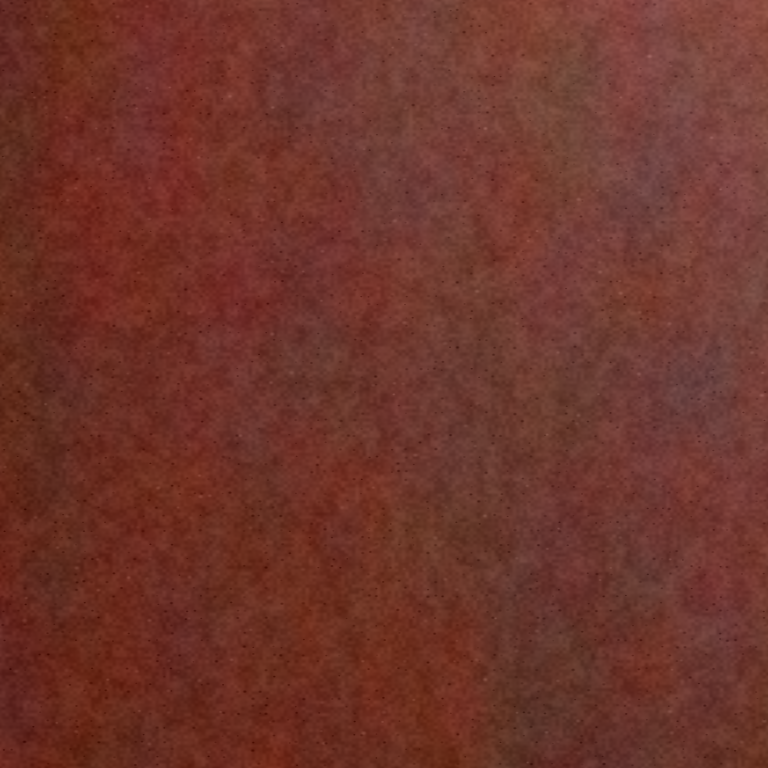
A three.js fragment shader for this texture:

```glsl
// Red-brown leathery surface with soft vertical streaks, colour blotches and fine grain.
varying vec2 vUv;

// Base colours at the four corners
const vec3 LOWER_LEFT  = vec3(0.390, 0.155, 0.102);
const vec3 LOWER_RIGHT = vec3(0.378, 0.202, 0.158);
const vec3 UPPER_LEFT  = vec3(0.412, 0.172, 0.128);
const vec3 UPPER_RIGHT = vec3(0.530, 0.308, 0.288);

// Colour shifts, added in proportion to signed noise
const vec3 RUST_SHIFT   = vec3(0.060, -0.030, -0.045);
const vec3 PLUM_SHIFT   = vec3(0.012, -0.022, 0.040);
const vec3 STREAK_SHIFT = vec3(0.085, 0.010, 0.005);
const vec3 GRAIN_TINT   = vec3(1.00, 0.88, 0.82);

// Feature counts across the canvas
const vec2 STREAK_FREQ = vec2(8.0, 1.6);
const vec2 BLOTCH_FREQ = vec2(12.0, 8.0);
const vec2 MOTTLE_FREQ = vec2(56.0, 48.0);
const vec2 GRAIN_FREQ  = vec2(215.0, 245.0);
const float PIT_FREQ   = 105.0;
const float FLECK_FREQ = 75.0;

const float MOTTLE_AMOUNT = 0.026;
const float GRAIN_AMOUNT  = 0.085;
const float PIT_SHARE     = 0.16;
const float PIT_DEPTH     = 0.120;
const float FLECK_SHARE   = 0.05;
const float FLECK_LIGHT   = 0.090;

float hash(vec2 p) {
  vec3 q = fract(vec3(p.xyx) * 0.1031);
  q += dot(q, q.yzx + 33.33);
  return fract((q.x + q.y) * q.z);
}

// Smooth value noise, from -1 to 1
float noise(vec2 p) {
  vec2 cell = floor(p);
  vec2 f = fract(p);
  f = f * f * (3.0 - 2.0 * f);
  float low  = mix(hash(cell), hash(cell + vec2(1.0, 0.0)), f.x);
  float high = mix(hash(cell + vec2(0.0, 1.0)), hash(cell + vec2(1.0, 1.0)), f.x);
  return 2.0 * mix(low, high, f.y) - 1.0;
}

float fbm(vec2 p) {
  float sum = 0.0;
  float weight = 0.6;
  for (int i = 0; i < 3; i++) {
    sum += weight * noise(p);
    p = p * 2.03 + vec2(17.3, 9.1);
    weight *= 0.5;
  }
  return sum;
}

// Sparse soft dots: one per chosen cell, kept inside its cell
float specks(vec2 p, float share, float seed) {
  vec2 cell = floor(p) + seed;
  float chosen = step(hash(cell), share);
  vec2 center = 0.35 + 0.3 * vec2(hash(cell + 41.0), hash(cell + 83.0));
  float radius = mix(0.18, 0.34, hash(cell + 127.0));
  float dist = length((fract(p) - center) * vec2(0.85, 1.15));
  float strength = mix(0.35, 1.0, hash(cell + 169.0));
  return chosen * strength * (1.0 - smoothstep(0.0, radius, dist));
}

void main() {
  vec2 uv = vUv;

  // Light falling from the upper right
  vec3 lower = mix(LOWER_LEFT, LOWER_RIGHT, uv.x);
  vec3 upper = mix(UPPER_LEFT, UPPER_RIGHT, uv.x);
  vec3 color = mix(lower, upper, uv.y);

  // Vertical streaks and hue blotches
  color += STREAK_SHIFT * 0.6 * fbm(uv * STREAK_FREQ + 5.7);
  color += RUST_SHIFT * 0.7 * fbm(uv * BLOTCH_FREQ + 31.0);
  color += PLUM_SHIFT * 0.7 * fbm(uv * BLOTCH_FREQ * 0.8 + 67.0);

  // Mottle and fine grain
  color += MOTTLE_AMOUNT * noise(uv * MOTTLE_FREQ + 11.0);
  float grain = 0.6 * noise(uv * GRAIN_FREQ) + 0.4 * noise(uv * GRAIN_FREQ * 0.53 + 23.0);
  color += GRAIN_AMOUNT * 0.6 * grain * GRAIN_TINT;

  // Dark pits and pale flecks
  color -= PIT_DEPTH * specks(uv * PIT_FREQ, PIT_SHARE, 3.0) * GRAIN_TINT;
  color += FLECK_LIGHT * specks(uv * FLECK_FREQ, FLECK_SHARE, 211.0);

  gl_FragColor = vec4(clamp(color, 0.0, 1.0), 1.0);
}
```
